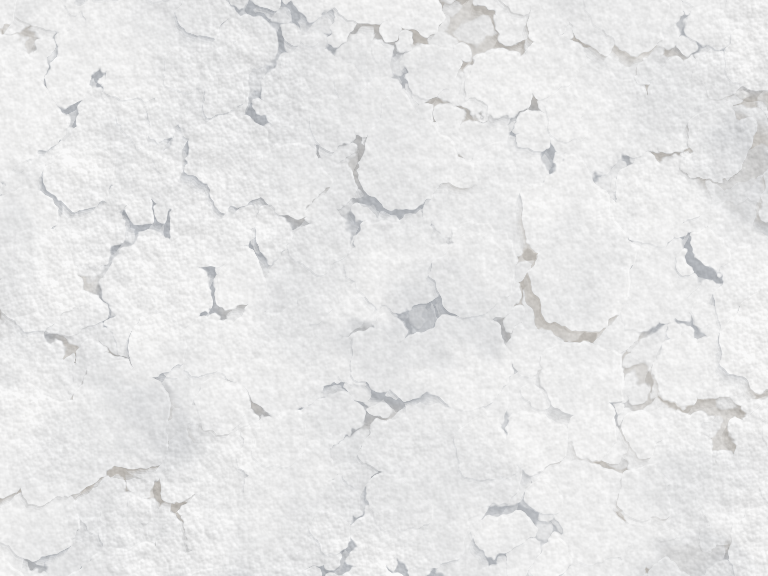
Give the GLSL for this texture, as a Shadertoy shader.

```glsl
// Sunlit white salt crust: overlapping lumpy plates, shadowed cracks and fine crystals.

const vec3 SALT = vec3(0.950, 0.949, 0.947);
const vec3 COOL_SHADE = vec3(0.690, 0.702, 0.720);
const vec3 WARM_SHADE = vec3(0.735, 0.720, 0.700);
const vec2 TO_LIGHT = vec2(0.53, 0.85);

vec3 hash3(vec2 cell) {
    vec3 q = fract(cell.xyx * vec3(0.1031, 0.1030, 0.0973));
    q += dot(q, q.yxz + 33.33);
    return fract((q.xxy + q.yzz) * q.zyx);
}

float valueNoise(vec2 p) {
    vec2 i = floor(p), f = fract(p);
    f = f * f * (3.0 - 2.0 * f);
    float low = mix(hash3(i).x, hash3(i + vec2(1, 0)).x, f.x);
    float high = mix(hash3(i + vec2(0, 1)).x, hash3(i + vec2(1, 1)).x, f.x);
    return mix(low, high, f.y);
}

// Layered noise in 0..1
float fbm(vec2 p, int octaves) {
    float sum = 0.0, total = 0.0, weight = 0.5;
    for (int i = 0; i < octaves; i++) {
        sum += weight * valueNoise(p);
        total += weight;
        weight *= 0.5;
        p = mat2(1.6, 1.2, -1.2, 1.6) * p + 7.3;
    }
    return sum / total;
}

// Distance to the nearest scattered point
float cellular(vec2 p) {
    vec2 home = floor(p);
    float nearest = 2.0;
    for (int y = -1; y <= 1; y++)
    for (int x = -1; x <= 1; x++) {
        vec2 cell = home + vec2(x, y);
        nearest = min(nearest, length(cell + hash3(cell).xy - p));
    }
    return nearest;
}

// Highest of the scattered, nearly flat discs
float plates(vec2 p, float edge) {
    vec2 home = floor(p);
    float top = 0.0;
    for (int y = -1; y <= 1; y++)
    for (int x = -1; x <= 1; x++) {
        vec2 cell = home + vec2(x, y);
        vec3 rnd = hash3(cell);
        float radius = 0.40 + 0.28 * fract(rnd.z * 17.0);
        float d = length(cell + 0.1 + 0.8 * rnd.xy - p);
        float level = 0.25 + 0.75 * rnd.z;
        top = max(top, level * smoothstep(radius, radius - edge, d));
    }
    return top;
}

// Sunken bands that run down to the right
float hollow(vec2 p) {
    vec2 along = vec2(dot(p, vec2(0.84, -0.54)), dot(p, vec2(0.54, 0.84)));
    return smoothstep(0.56, 0.70, fbm(along * vec2(3.2, 6.4) + 3.7, 4));
}

float crustHeight(vec2 p) {
    vec2 warp = vec2(fbm(p * 19.0, 4), fbm(p * 19.0 + 41.0, 4)) - 0.5;
    vec2 q = p + 0.06 * warp;
    float large = plates(q * 6.5 + 2.0, 0.05);
    float medium = 0.85 * plates(q * 11.0 + 31.0, 0.08);
    float small = 0.62 * plates(q * 23.0 + 19.0, 0.16);
    return max(max(large, medium), small) - 0.3 * hollow(p);
}

// Knobbly surface on top of the plates
float lumpHeight(vec2 p) {
    return fbm(p * 24.0 + 5.0, 4) - 0.3 * cellular(p * 31.0 + 0.8 * fbm(p * 40.0, 2));
}

float crystalHeight(vec2 p) {
    return -0.5 * cellular(p * 66.0) - 0.55 * cellular(p * 135.0 + 9.0);
}

// How far the crust toward the light rises above the sun ray
float castShadow(vec2 p, float height) {
    float blocked = 0.0;
    for (int i = 1; i <= 5; i++) {
        float reach = 0.0045 * float(i);
        float rise = crustHeight(p + TO_LIGHT * reach) - height;
        blocked = max(blocked, rise - 14.0 * reach);
    }
    return smoothstep(0.0, 0.45, blocked);
}

void mainImage(out vec4 fragColor, in vec2 fragCoord) {
    vec2 p = fragCoord / iResolution.y;

    // Crust relief
    float height = crustHeight(p);
    float shadow = castShadow(p, height);
    float slope = height - crustHeight(p + TO_LIGHT * 0.004);
    float pit = 1.0 - smoothstep(-0.05, 0.32, height);

    // Slow changes of tone and roughness
    float broad = smoothstep(0.35, 0.72, fbm(p * 6.0 + 11.0, 5));
    float relief = mix(0.45, 1.0, smoothstep(0.35, 0.65, fbm(p * 3.5 + 23.0, 2)));
    float rough = mix(0.7, 1.5, smoothstep(0.35, 0.65, fbm(p * 3.0 + 57.0, 3)));

    // Lumps and crystals lit from the side
    float lumps = lumpHeight(p) - lumpHeight(p + TO_LIGHT * 0.007);
    float sparkle = crystalHeight(p) - crystalHeight(p + TO_LIGHT * 0.003);
    float grain = rough * (0.09 * sparkle + 0.16 * lumps)
                + 0.07 * (fbm(p * 150.0, 2) - 0.5);

    float shade = 0.72 * shadow * relief + 0.42 * pit + 0.17 * broad
                + 0.12 * (1.0 - height) + 0.15 * hollow(p)
                + 0.12 * clamp(-slope * 3.0, 0.0, 1.0);
    float warmth = smoothstep(0.48, 0.62, fbm(p * 4.0 + 71.0, 2)) * max(pit, shadow);
    vec3 shadeColor = mix(COOL_SHADE, WARM_SHADE, warmth);
    vec3 color = mix(SALT, shadeColor, clamp(shade, 0.0, 1.0));
    color += grain + 0.025 * clamp(slope * 3.0, 0.0, 1.0);

    fragColor = vec4(min(color, vec3(0.98)), 1.0);
}
```
